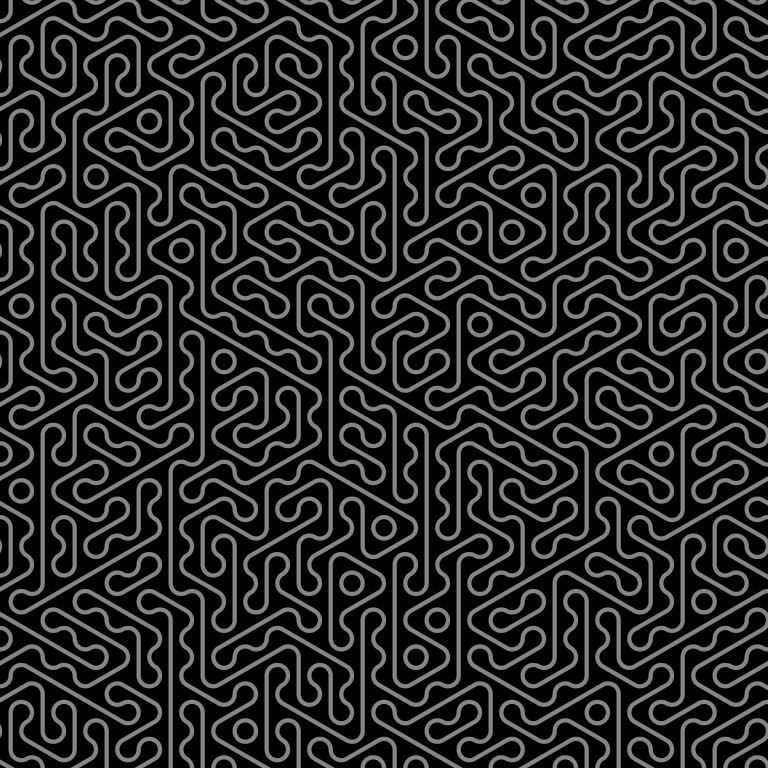
This pattern is drawn by a WebGL 1 fragment shader. Its source:

```glsl
precision highp float;

uniform vec2 u_resolution;

const float SIDES_PER_CANVAS = 36.0;   // hexagon sides along the canvas height
const vec2 CELL = vec2(3.0, 1.7320508); // lattice repeat for side length 1
const float HALF_STROKE = 0.1;
const vec3 BACKGROUND = vec3(0.0);
const vec3 LINE = vec3(0.52);

float hash(vec2 p) {
  return fract(sin(dot(p, vec2(127.1, 311.7))) * 43758.5453);
}

vec2 rotate(vec2 p, float angle) {
  float c = cos(angle);
  float s = sin(angle);
  return vec2(c * p.x - s * p.y, s * p.x + c * p.y);
}

// Center of the flat-topped hexagon holding p, in cell units.
vec2 hexCenter(vec2 p) {
  vec2 corner = floor(p / CELL + 0.5);
  vec2 middle = floor(p / CELL) + 0.5;
  float toCorner = length(p - corner * CELL);
  float toMiddle = length(p - middle * CELL);
  return toCorner < toMiddle ? corner : middle;
}

// One straight line between opposite edges, one arc around each side vertex.
float tileDistance(vec2 p) {
  float straight = abs(p.x);
  float arc = abs(length(vec2(straight - 1.0, p.y)) - 0.5);
  return min(straight, arc);
}

float strokeMask(float dist, float halfWidth, float pixel) {
  return clamp(0.5 + (halfWidth - dist) / pixel, 0.0, 1.0);
}

void main() {
  float pixel = SIDES_PER_CANVAS / u_resolution.y;
  vec2 p = gl_FragCoord.xy * pixel - vec2(0.5, 0.0);

  // Turn each tile by a random multiple of 60 degrees.
  vec2 center = hexCenter(p);
  float turn = floor(hash(center * 2.0 + 17.0) * 3.0);
  vec2 local = rotate(p - center * CELL, turn * radians(60.0));

  float mask = strokeMask(tileDistance(local), HALF_STROKE, pixel);
  gl_FragColor = vec4(mix(BACKGROUND, LINE, mask), 1.0);
}
```
